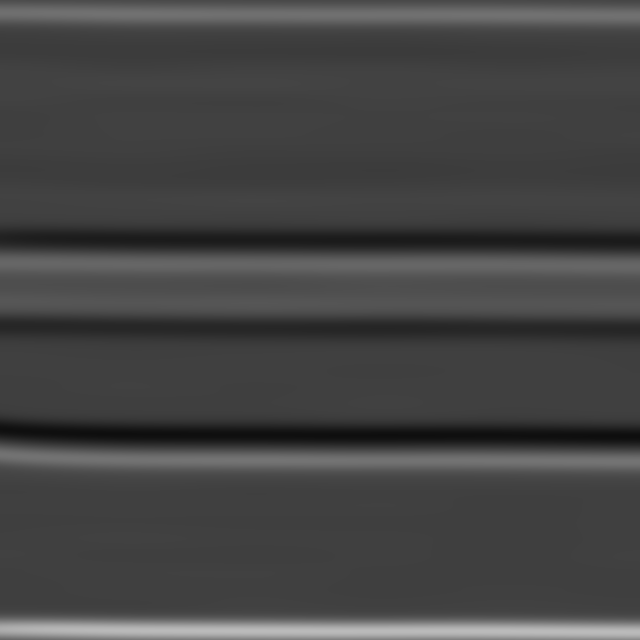
Write a three.js fragment shader that draws this texture.

```glsl
varying vec2 vUv;

const float BASE_GRAY = 0.25;

float hash(vec2 p) {
  return fract(sin(dot(p, vec2(127.1, 311.7))) * 43758.5453);
}

float noise(vec2 p) {
  vec2 cell = floor(p);
  vec2 f = fract(p);
  f = f * f * (3.0 - 2.0 * f);
  float low = mix(hash(cell), hash(cell + vec2(1.0, 0.0)), f.x);
  float high = mix(hash(cell + vec2(0.0, 1.0)), hash(cell + vec2(1.0, 1.0)), f.x);
  return mix(low, high, f.y);
}

// Soft horizontal line, bright or dark by the sign of its strength
float softLine(float y, float center, float width, float strength) {
  float d = (y - center) / width;
  return strength * exp(-d * d);
}

// Flat raised strip with softened borders
float strip(float y, float bottom, float top, float softness, float strength) {
  float lower = smoothstep(bottom - softness, bottom + softness, y);
  float upper = smoothstep(top - softness, top + softness, y);
  return strength * (lower - upper);
}

// Dark groove that shades the bright lip below it
float groove(float y, float center, float gap, float depth, float lip) {
  return softLine(y, center, 0.018, -depth)
       + softLine(y, center - gap, 0.016, lip);
}

void main() {
  float x = vUv.x;
  float leftEdge = exp(-x * 14.0);

  // Slight sag from left to right
  float y = vUv.y + 0.004 * (x - 0.5) + 0.002 * (noise(vec2(x * 4.0, 3.0)) - 0.5);
  float gray = BASE_GRAY;

  // Upper panel: lit rim and faint undulations
  gray += softLine(y, 0.977, 0.017, 0.19);
  gray += softLine(y, 0.918, 0.022, -0.015);
  gray += softLine(y, 0.870, 0.025, 0.012);
  gray += softLine(y, 0.733, 0.028, -0.014);
  gray += softLine(y, 0.690, 0.020, 0.012);

  // Central raised molding
  gray += strip(y, 0.503, 0.604, 0.012, 0.05);
  gray += groove(y, 0.625, 0.039, 0.145 - 0.03 * leftEdge, 0.10);
  gray += softLine(y, 0.525, 0.016, 0.035);
  gray += softLine(y, 0.487, 0.019, -0.10);

  // Deep lower groove, bending up at the left
  gray += groove(y - 0.006 * leftEdge, 0.320, 0.039, 0.195, 0.20);
  gray += softLine(y, 0.255, 0.018, 0.015);

  // Bright bottom rim
  gray += softLine(y, 0.014, 0.0165, 0.48 - 0.05 * leftEdge);

  // Faint stretched streaks
  gray += 0.010 * (noise(vec2(x * 5.0, y * 38.0)) - 0.5);

  gl_FragColor = vec4(vec3(clamp(gray, 0.0, 1.0)), 1.0);
}
```
